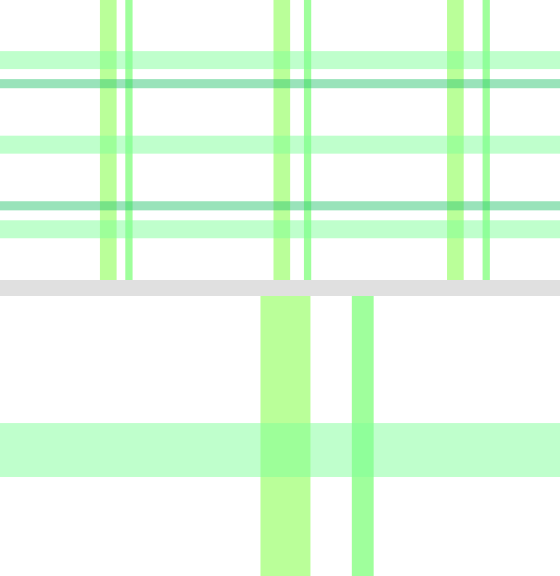
Top: the whole. Bottom: its middle third, enlarged.
This pattern is drawn by a Shadertoy shader. Its source:

```glsl
// Stripe families: first centre, period, width (canvas height = 1)
const vec3 LIME_BAND  = vec3(0.3867, 0.6198, 0.0595);
const vec3 GREEN_LINE = vec3(0.4605, 0.6380, 0.0260);
const vec3 MINT_BAND  = vec3(0.1812, 0.3021, 0.0642);
const vec3 TEAL_LINE  = vec3(0.2650, 0.4362, 0.0326);

// Dye colours, laid on at half strength
const float OPACITY = 0.5;
const vec3 PAPER = vec3(1.0);
const vec3 LIME  = vec3(0.46, 1.00, 0.20);
const vec3 GREEN = vec3(0.25, 1.00, 0.22);
const vec3 MINT  = vec3(0.50, 1.00, 0.60);
const vec3 TEAL  = vec3(0.20, 0.78, 0.46);

// Coverage of a repeating stripe, smoothed over one pixel
float stripe(float coord, vec3 family, float pixel) {
    float cell = fract((coord - family.x) / family.y + 0.5) - 0.5;
    float dist = abs(cell) * family.y - 0.5 * family.z;
    return clamp(0.5 - dist / pixel, 0.0, 1.0);
}

vec3 dye(vec3 base, vec3 colour, float coverage) {
    return mix(base, colour, OPACITY * coverage);
}

void mainImage(out vec4 fragColor, in vec2 fragCoord) {
    float pixel = 1.0 / iResolution.y;
    vec2 p = fragCoord * pixel;

    // Vertical stripes
    vec3 colour = dye(PAPER, LIME, stripe(p.x, LIME_BAND, pixel));
    colour = dye(colour, GREEN, stripe(p.x, GREEN_LINE, pixel));

    // Horizontal stripes
    colour = dye(colour, MINT, stripe(p.y, MINT_BAND, pixel));
    colour = dye(colour, TEAL, stripe(p.y, TEAL_LINE, pixel));

    fragColor = vec4(colour, 1.0);
}
```
